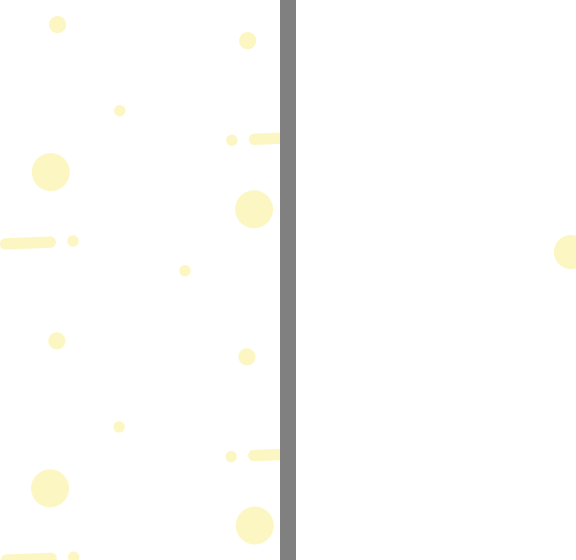
Left: the whole. Right: its middle third, enlarged.
This pattern is drawn by a Shadertoy shader. Its source:

```glsl
// Pale yellow discs and rounded dashes on white, one motif stacked down the canvas.
// Each tile holds a half motif, its copy turned by 180 degrees, and two spare discs;
// all are distance functions in units of the canvas width, with y measured downward.

#define PAPER       vec3(1.0, 1.0, 1.0)
#define INK         vec3(0.99, 0.966, 0.76)
#define TILE_HEIGHT 1.1294
#define TURN_CENTER vec2(0.5443, 0.6810)
#define ROW_DRIFT   0.0026
#define SMALL_R     0.0203
#define MEDIUM_R    0.0305
#define LARGE_R     0.0677

float disc(vec2 p, vec2 center, float radius) {
    return length(p - center) - radius;
}

float capsule(vec2 p, vec2 a, vec2 b, float radius) {
    vec2 pa = p - a, ba = b - a;
    float along = clamp(dot(pa, ba) / dot(ba, ba), 0.0, 1.0);
    return length(pa - ba * along) - radius;
}

// Large disc, lone dot, and a dot leading a slightly tilted dash
float halfMotif(vec2 p) {
    float d = disc(p, vec2(0.1813, 0.6146), LARGE_R);
    d = min(d, disc(p, vec2(0.4279, 0.3953), SMALL_R));
    d = min(d, disc(p, vec2(0.8281, 0.5013), SMALL_R));
    return min(d, capsule(p, vec2(0.9090, 0.4974), vec2(1.0690, 0.4909), SMALL_R));
}

float mediumPair(vec2 p) {
    return min(disc(p, vec2(0.2057, 0.0878), MEDIUM_R),
               disc(p, vec2(0.8846, 0.1451), MEDIUM_R));
}

void mainImage(out vec4 fragColor, in vec2 fragCoord) {
    vec2 p = vec2(fragCoord.x, iResolution.y - fragCoord.y) / iResolution.x;

    // Fold into one tile; no shape crosses a tile border
    float row = floor(p.y / TILE_HEIGHT);
    p.y -= row * TILE_HEIGHT;

    // Upright and turned halves drift in opposite directions from row to row
    vec2 drift = vec2(ROW_DRIFT * row, 0.0);
    vec2 upright = p + drift;
    vec2 turned = 2.0 * TURN_CENTER - p + drift;
    float d = min(mediumPair(upright), min(halfMotif(upright), halfMotif(turned)));

    // One pixel of edge smoothing
    float coverage = clamp(0.5 - d * iResolution.x, 0.0, 1.0);
    fragColor = vec4(mix(PAPER, INK, coverage), 1.0);
}
```
